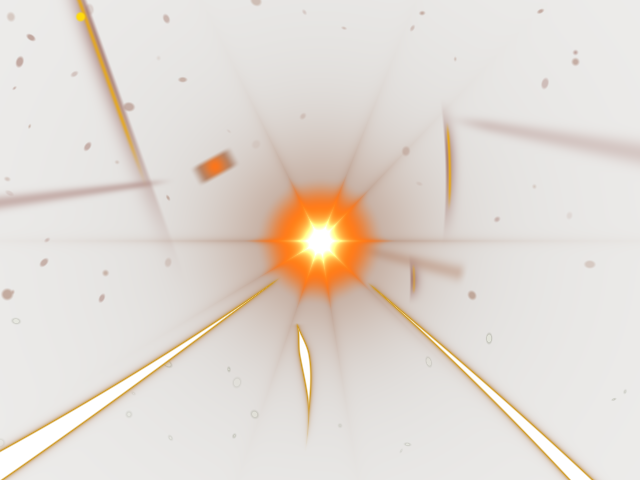
This background is drawn by a Shadertoy shader. Its source:

```glsl
// Orange starburst on pale grey, with golden streaks, hazy bands and drifting specks.

const vec3 PAPER = vec3(0.935, 0.933, 0.927);
const vec3 BROWN = vec3(0.71, 0.53, 0.43);
const vec3 ROSE = vec3(0.62, 0.44, 0.41);
const vec3 ORANGE = vec3(1.0, 0.42, 0.03);
const vec3 GOLD = vec3(0.90, 0.66, 0.12);
const vec3 OLIVE = vec3(0.60, 0.61, 0.54);
const vec2 STAR = vec2(0.667, 0.498);

float hash(float n) {
    return fract(sin(n * 127.1) * 43758.5453);
}

vec2 rotate(vec2 v, float angle) {
    float c = cos(angle), s = sin(angle);
    return vec2(c * v.x + s * v.y, c * v.y - s * v.x);
}

// Position along a-b (0 to 1) and signed distance to its left, with a bow.
vec2 alongAcross(vec2 p, vec2 a, vec2 b, float bow) {
    vec2 ab = b - a, d = p - a;
    float t = dot(d, ab) / dot(ab, ab);
    float s = (ab.x * d.y - ab.y * d.x) / length(ab);
    return vec2(t, s - bow * 4.0 * t * (1.0 - t));
}

// Soft band that widens from a to b.
float haze(vec2 p, vec2 a, vec2 b, float w0, float w1) {
    vec2 q = alongAcross(p, a, b, 0.0);
    float s = q.y / mix(w0, w1, clamp(q.x, 0.0, 1.0));
    return exp(-s * s) * smoothstep(0.0, 0.2, q.x) * (1.0 - smoothstep(0.9, 1.0, q.x));
}

// Ribbon with one crisp side, one glowing side and a golden core.
vec3 ribbon(vec3 col, vec2 p, vec2 a, vec2 b, float bow, float width, float peak, float core) {
    vec2 q = alongAcross(p, a, b, bow);
    float fade = smoothstep(0.0, peak, q.x) * (1.0 - smoothstep(peak, 1.0, q.x));
    float s = q.y / width;
    float glow = smoothstep(-0.25, 0.25, s) * exp(-s * s * 0.6);
    col = mix(col, ROSE, glow * fade * 0.85);
    float line = (s - 0.55) / 0.2;
    return mix(col, GOLD, exp(-line * line) * smoothstep(0.35, 0.8, fade) * core);
}

// White blade of half width w with a golden rim and a brown fringe.
vec3 blade(vec3 col, vec2 q, float w, float strength, float px) {
    float d = abs(q.y) - w;
    float outside = max(d, 0.0);
    col = mix(col, BROWN, strength * 0.6 * exp(-outside / 0.006));
    col = mix(col, GOLD * 0.9, strength * exp(-outside / 0.0018));
    return mix(col, vec3(1.0), strength * (1.0 - smoothstep(-px, px, d + 0.0016)));
}

// Sum of tapering spikes around the star.
float spikes(vec2 d) {
    float angles[9] = float[9](0.0, 3.1416, 0.81, 1.19, 2.03, 3.68, 4.38, 4.87, 5.50);
    float sum = 0.0;
    for (int i = 0; i < 9; i++) {
        vec2 q = rotate(d, angles[i]);
        float reach = i < 2 ? 0.24 : 0.14;
        float width = 0.004 + 0.025 * max(q.x, 0.0) * (i < 2 ? 0.4 : 1.0);
        sum += smoothstep(0.0, 0.02, q.x) * exp(-abs(q.y) / width - q.x / reach);
    }
    return min(sum, 1.0);
}

// Scattered ellipses: reddish blots above, pale olive rings below.
vec3 specks(vec3 col, vec2 p, float aspect, float px) {
    for (int i = 0; i < 64; i++) {
        float n = float(i) * 7.0 + 3.0;
        vec2 c = vec2(aspect * pow(hash(n), 1.5), hash(n + 1.0));
        float size = mix(0.004, 0.012, hash(n + 2.0));
        vec2 q = rotate(p - c, 6.28 * hash(n + 3.0));
        q.y *= mix(1.0, 2.0, hash(n + 4.0));
        float d = length(q) - size;
        float fill = 1.0 - smoothstep(-0.003 - px, 0.001 + px, d);
        float alpha = mix(0.12, 0.6, hash(n + 5.0)) * smoothstep(0.2, 0.3, distance(c, STAR));
        float inner = 1.0 - smoothstep(-0.005, -0.002, d);
        vec3 ring = mix(OLIVE, vec3(0.95, 0.96, 0.90), inner * 0.8);
        vec3 blot = mix(ROSE, BROWN * 0.9, hash(n + 6.0));
        col = mix(col, c.y < 0.36 ? ring : blot, fill * alpha);
    }
    return col;
}

void mainImage(out vec4 fragColor, in vec2 fragCoord) {
    float px = 1.0 / iResolution.y;
    float aspect = iResolution.x * px;
    vec2 p = fragCoord * px;
    p.x += 0.5 * (4.0 / 3.0 - aspect);
    vec2 d = p - STAR;
    float r = length(d);

    // Paper shading and hazy bands
    vec3 col = PAPER - vec3(0.15, 0.17, 0.18) * exp(-r / 0.29);
    col = mix(col, ROSE, 0.45 * haze(p, vec2(0.37, 0.625), vec2(-0.1, 0.565), 0.006, 0.017));
    col = mix(col, ROSE, 0.28 * haze(p, vec2(0.92, 0.755), vec2(1.45, 0.66), 0.010, 0.030));
    col = mix(col, BROWN, 0.45 * haze(p, vec2(0.74, 0.484), vec2(0.975, 0.427), 0.010, 0.018));
    col = specks(col, p, 4.0 / 3.0, px);

    // Star glow, stretched along its spikes
    float rays = spikes(d);
    float g = r * (1.0 - 0.4 * rays);
    col = mix(col, BROWN, 0.68 * exp(-g * g / 0.034));
    col = mix(col, BROWN * 0.93, 0.65 * rays);
    col = mix(col, ORANGE, 1.0 - smoothstep(0.06, 0.135, g));
    col += vec3(0.2, 0.55, 0.45) * exp(-g * g / 0.0022);
    col += vec3(1.0) * exp(-g * g / 0.0007);

    // Ember and curved ribbons
    vec2 e = rotate(p - vec2(0.448, 0.653), 0.5);
    float ember = (1.0 - smoothstep(0.025, 0.052, abs(e.x))) * (1.0 - smoothstep(0.012, 0.025, abs(e.y)));
    col = mix(col, mix(BROWN * 0.9, ORANGE, exp(-dot(e, e) / 0.0005)), ember * 0.9);
    col = ribbon(col, p, vec2(0.396, 0.392), vec2(0.103, 1.208), 0.0, 0.022, 0.65, 0.9);
    col = ribbon(col, p, vec2(0.917, 0.800), vec2(0.920, 0.479), 0.011, 0.014, 0.4, 1.0);
    col = ribbon(col, p, vec2(0.851, 0.475), vec2(0.852, 0.362), 0.004, 0.013, 0.5, 0.5);
    col = mix(col, vec3(1.0, 0.86, 0.05), 1.0 - smoothstep(0.006, 0.012, distance(p, vec2(0.168, 0.965))));

    // White blades
    vec2 q = alongAcross(p, vec2(0.587, 0.424), vec2(-0.017, 0.019), 0.007);
    col = blade(col, q, 0.028 * pow(max(q.x, 0.0), 1.4), smoothstep(0.0, 0.04, q.x), px);
    q = alongAcross(p, vec2(0.764, 0.413), vec2(1.21, 0.0), 0.006);
    col = blade(col, q, 0.017 * pow(max(q.x, 0.0), 1.3), smoothstep(0.0, 0.04, q.x), px);
    q = alongAcross(p, vec2(0.618, 0.328), vec2(0.635, 0.054), 0.016);
    float belly = smoothstep(0.0, 0.25, q.x) * (1.0 - smoothstep(0.25, 0.75, q.x));
    col = blade(col, q, 0.010 * belly, smoothstep(0.0, 0.03, q.x) * (1.0 - smoothstep(0.5, 1.0, q.x)), px);

    fragColor = vec4(clamp(col, 0.0, 1.0), 1.0);
}
```
